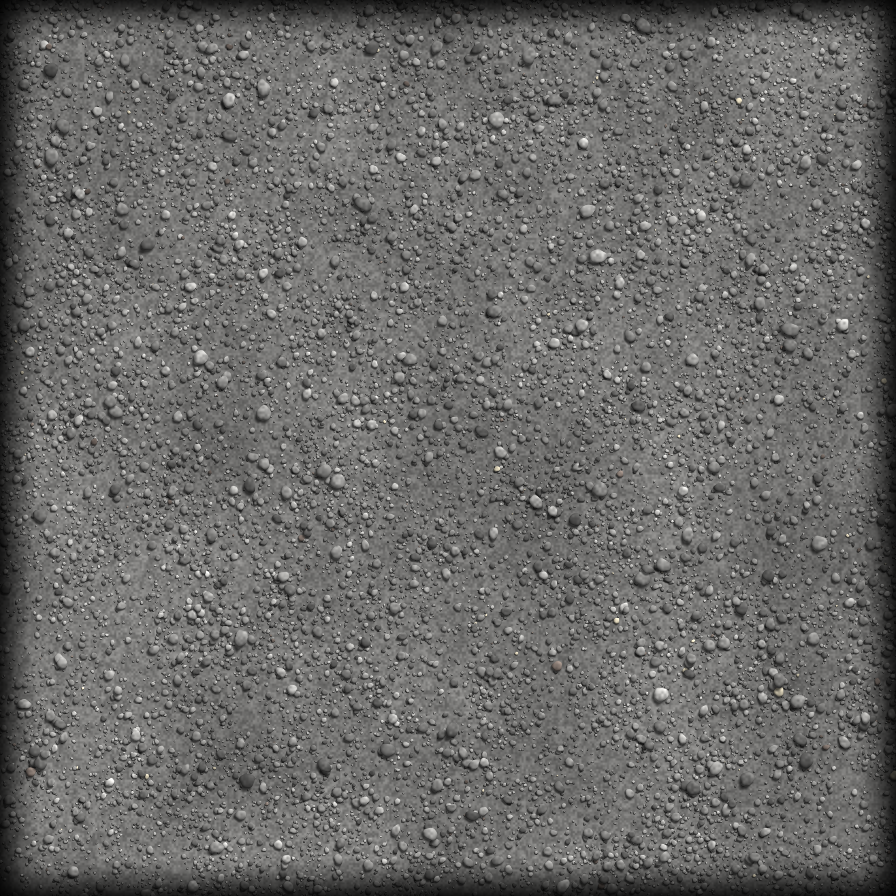
This texture is drawn by a WebGL 2 fragment shader. Its source:

```glsl
#version 300 es
precision highp float;
// Dark grey volcanic sand strewn with rounded pebbles and grit, fading to black at the borders.

#define SAND_TONE 0.472
#define SAND_GRAIN 0.25
#define SAND_PATCHES 0.20
#define WARMTH vec3(1.0, 0.995, 0.98)
#define LIGHT_DIR vec3(0.36, 0.62, 0.70)
#define SHADOW_DEPTH 0.60
#define STONE_DARK 0.36
#define STONE_LIGHT 0.86
#define RARE_SHARE 0.003
#define BORDER_WIDTH 0.047

uniform vec2 u_resolution;
out vec4 fragColor;

vec3 hash3(vec2 p) {
    vec3 q = fract(p.xyx * vec3(0.1031, 0.1030, 0.0973));
    q += dot(q, q.yxz + 33.33);
    return fract((q.xxy + q.yzz) * q.zyx);
}

float valueNoise(vec2 p) {
    vec2 cell = floor(p), f = fract(p);
    f = f * f * (3.0 - 2.0 * f);
    float low = mix(hash3(cell).x, hash3(cell + vec2(1.0, 0.0)).x, f.x);
    float high = mix(hash3(cell + vec2(0.0, 1.0)).x, hash3(cell + vec2(1.0, 1.0)).x, f.x);
    return mix(low, high, f.y);
}

float fbm(vec2 p) {
    float sum = 0.0, amplitude = 0.5;
    for (int i = 0; i < 4; i++) {
        sum += amplitude * valueNoise(p);
        p = mat2(1.6, 1.2, -1.2, 1.6) * p + 17.3;
        amplitude *= 0.5;
    }
    return sum;
}

// Length scaled so that 1.0 lies on the outline of a lumpy oval.
float ovalLength(vec2 q, float turn, float stretch, float lump) {
    float c = cos(turn), s = sin(turn);
    q = mat2(c, -s, s, c) * q * vec2(stretch, 1.0 / stretch);
    float angle = atan(q.y, q.x + 1e-5);
    return length(q) * (1.0 + 0.07 * cos(3.0 * angle + lump) + 0.04 * cos(5.0 * angle - lump));
}

vec3 stoneColour(vec3 rnd, float pick) {
    float tone = mix(STONE_DARK, STONE_LIGHT, 0.6 * rnd.x + 0.4 * rnd.y);
    vec3 colour = tone * WARMTH;
    if (pick < RARE_SHARE) colour = vec3(0.95, 0.91, 0.80);
    else if (pick < 3.0 * RARE_SHARE) colour = 0.85 * tone * vec3(1.06, 0.96, 0.90);
    return colour;
}

// One scattered layer; radii are given in cell widths.
vec3 addStones(vec3 ground, vec2 p, float cells, float share, vec2 radii, float seed) {
    vec2 grid = p * cells, home = floor(grid);
    float pixel = cells / u_resolution.y;
    float mottle = 0.84 + 0.32 * valueNoise(p * 330.0 + seed);
    vec3 light = normalize(LIGHT_DIR);
    for (int y = -1; y <= 1; y++)
    for (int x = -1; x <= 1; x++) {
        vec2 cell = home + vec2(float(x), float(y));
        vec3 place = hash3(cell + seed);
        vec3 form = hash3(cell + seed + 71.7);
        float radius = mix(radii.x, radii.y, form.x * form.x);
        vec2 q = (grid - cell - place.xy) / radius;
        float soft = pixel / radius;
        if (place.z > share * 1.4 || length(q) > 2.4 + soft) continue;
        float cluster = smoothstep(0.2, 0.8, valueNoise(cell / cells * 26.0 + 4.0));
        if (place.z > share * mix(0.6, 1.4, cluster)) continue;

        vec3 look = hash3(cell + seed + 143.1);
        float turn = 6.2832 * form.y;
        float stretch = mix(0.76, 1.0, form.z);
        float lump = 6.2832 * look.z;

        // Shadow and the dark seam around the foot, weaker under tiny grit.
        float shadowLen = ovalLength(q + vec2(0.24, 0.42), turn, stretch, lump);
        float shade = 1.0 - smoothstep(0.7, 1.22 + 0.3 * soft, shadowLen);
        ground *= 1.0 - SHADOW_DEPTH * shade / (1.0 + 0.2 * soft);

        // Domed body.
        float len = ovalLength(q, turn, stretch, lump);
        float body = 1.0 - smoothstep(1.0 - 0.6 * soft, 1.0 + 0.6 * soft, len);
        vec2 slope = q * min(len, 1.0) * 0.9;
        vec3 normal = normalize(vec3(slope, sqrt(max(1.0 - dot(slope, slope), 0.06))));
        float lit = 0.36 + 0.74 * max(dot(normal, light), 0.0);
        vec3 stone = stoneColour(look, fract(look.z * 57.0 + form.y)) * lit * mottle;
        ground = mix(ground, stone, body);
    }
    return ground;
}

void main() {
    vec2 p = gl_FragCoord.xy / u_resolution.y;
    vec2 uv = gl_FragCoord.xy / u_resolution;

    // Sand bed: broad patches and fine grain.
    float patches = fbm(p * 8.0) - 0.47;
    float grain = 0.6 * valueNoise(p * 420.0) + 0.4 * valueNoise(p * 190.0 + 9.0) - 0.5;
    vec3 colour = (SAND_TONE + SAND_GRAIN * grain) * WARMTH;

    // Grit first, then larger stones on top.
    colour = addStones(colour, p, 215.0, 0.32, vec2(0.20, 0.42), 11.0);
    colour = addStones(colour, p, 128.0, 0.34, vec2(0.22, 0.46), 37.0);
    colour = addStones(colour, p, 76.0, 0.25, vec2(0.24, 0.44), 59.0);
    colour = addStones(colour, p, 46.0, 0.09, vec2(0.22, 0.40), 83.0);
    colour *= 1.0 + SAND_PATCHES / SAND_TONE * patches;

    // Dark border.
    vec2 inset = min(uv, 1.0 - uv);
    vec2 fade = smoothstep(vec2(-0.018), vec2(BORDER_WIDTH), inset);
    fragColor = vec4(clamp(colour * fade.x * fade.y, 0.0, 1.0), 1.0);
}
```
